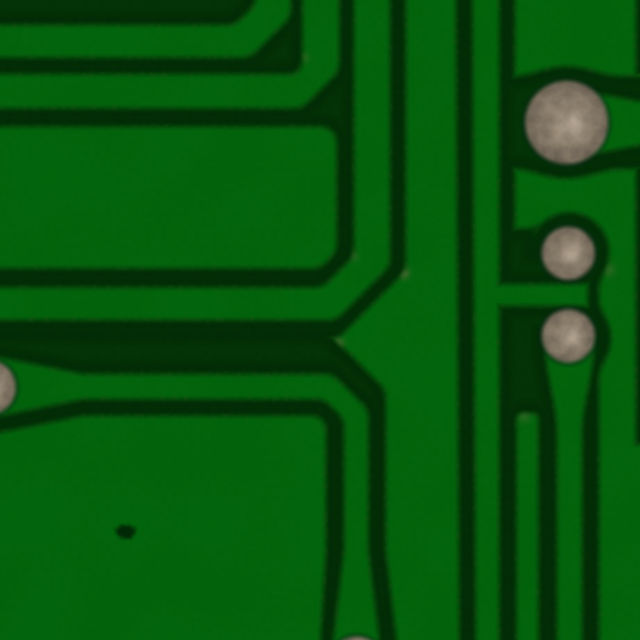
Write a WebGL 1 fragment shader that draws this texture.

```glsl
precision highp float;
// Green circuit board: chamfered copper traces, dark gaps and round solder pads.
uniform vec2 u_resolution;

const float BOARD = 768.0; // board units across the canvas, y pointing down
const vec3 COPPER = vec3(0.008, 0.388, 0.045);
const vec3 GAP = vec3(0.01, 0.178, 0.02);
const vec3 SOLDER = vec3(0.54, 0.49, 0.42);

vec2 hashGradient(vec2 cell) {
  float h = fract(sin(dot(cell, vec2(127.1, 311.7))) * 43758.5);
  return vec2(cos(h * 6.2832), sin(h * 6.2832));
}

float gradientNoise(vec2 p) {
  vec2 i = floor(p), f = fract(p);
  vec2 u = f * f * (3.0 - 2.0 * f);
  float a = dot(hashGradient(i), f);
  float b = dot(hashGradient(i + vec2(1, 0)), f - vec2(1, 0));
  float c = dot(hashGradient(i + vec2(0, 1)), f - vec2(0, 1));
  float d = dot(hashGradient(i + 1.0), f - 1.0);
  return mix(mix(a, b, u.x), mix(c, d, u.x), u.y);
}

float smoothUnion(float a, float b, float k) {
  float h = max(k - abs(a - b), 0.0) / k;
  return min(a, b) - h * h * k * 0.25;
}

// Quadrant up and left of a limit, its corner cut by a softened chamfer
float corner(vec2 p, vec2 limit, float chamfer) {
  vec2 q = p - limit;
  return -smoothUnion(-max(q.x, q.y), -(q.x + q.y + chamfer) * 0.7071, 8.0);
}

float box(vec2 p, vec2 low, vec2 high) {
  vec2 q = abs(p - 0.5 * (low + high)) - 0.5 * (high - low);
  return length(max(q, 0.0)) + min(max(q.x, q.y), 0.0);
}

float disc(vec2 p, vec2 center, float radius) {
  return length(p - center) - radius;
}

float add(float copper, float shape) { return min(copper, shape); }
float cut(float copper, float shape) { return max(copper, -shape); }

// Nested bends on the left half; negative inside copper
float bends(vec2 p) {
  vec2 m = vec2(p.x, -p.y);
  float left = 0.2 * max(100.0 - p.x, 0.0);
  float low = 0.12 * max(p.y - 660.0, 0.0);
  // Lower bend, widening toward its two pads
  float upperGap = corner(p, vec2(487, 408), 83.0);
  float lowerGap = corner(m, vec2(463.0 + low, -397), 71.0);
  float d = -min(upperGap, lowerGap);
  d = add(d, corner(m, vec2(442.0 + low, left - 449.0), 43.0));
  d = cut(d, corner(m, vec2(413.0 - low, -479.0 - left), 24.0));
  d = add(d, corner(m, vec2(391.0 - 0.5 * low, -499.0 - left), 9.0));
  // Upper bends, from the outermost inward
  d = add(d, corner(p, vec2(468, 384), 65.0));
  d = cut(d, corner(p, vec2(425, 345), 38.0));
  float plane = max(corner(p, vec2(404, 322), 20.0), corner(m, vec2(404, -152), 11.0));
  d = add(d, plane);
  d = add(d, corner(p, vec2(407, 130), 45.0));
  d = cut(d, corner(p, vec2(363, 89), 8.0));
  d = add(d, corner(p, vec2(349, 69), 49.0));
  return cut(d, corner(p, vec2(307, 30), 25.0));
}

// Vertical traces and pad clearances on the right
float rightSide(vec2 p, float d) {
  float lean = 4.0 * p.y / BOARD;
  d = cut(d, box(p, vec2(547.0 + lean, -40), vec2(567.0 + lean, 820)));
  d = cut(d, box(p, vec2(599, -40), vec2(618, 820)));
  float clearance = box(p, vec2(599, 91), vec2(820, 203));
  d = cut(d, smoothUnion(clearance, disc(p, vec2(680, 147), 66.0), 20.0));
  float well = box(p, vec2(599, 274), vec2(642, 500));
  well = min(well, box(p, vec2(599, 300), vec2(719, 820)));
  well = smoothUnion(well, disc(p, vec2(683, 303), 48.0), 10.0);
  d = cut(d, smoothUnion(well, disc(p, vec2(683, 406), 50.0), 10.0));
  d = cut(d, box(p, vec2(763, -40), vec2(820, 90)));
  d = cut(d, box(p, vec2(763, 200), vec2(820, 533)));
  // Copper inside the clearances
  d = add(d, max(abs(p.y - 148.0) - 33.0 + 0.18 * (p.x - 730.0), 700.0 - p.x));
  d = add(d, box(p, vec2(585, 341), vec2(705, 367)));
  d = add(d, box(p, vec2(628, 504), vec2(638, 820)) - 8.0);
  float neck = 15.0 + 14.0 * (1.0 - smoothstep(415.0, 520.0, p.y));
  return add(d, max(abs(p.x - 683.5) - neck, 405.0 - p.y));
}

vec3 drawPad(vec3 color, vec2 p, vec2 center, float radius) {
  vec2 q = (p - center) / radius;
  float r = length(q);
  float mottling = gradientNoise(p * 0.08) + 0.3 * gradientNoise(p * 0.2);
  vec3 metal = SOLDER * (1.06 - 0.28 * r * r + 0.15 * mottling);
  metal += 0.11 * exp(-12.0 * dot(q - vec2(0.15, 0.05), q - vec2(0.15, 0.05)));
  color = mix(color, vec3(0.03, 0.14, 0.09), 0.4 * smoothstep(8.0, 1.0, abs(r - 1.0) * radius));
  return mix(color, metal, smoothstep(4.5, -4.5, (r - 1.0) * radius));
}

float glint(vec2 p, vec2 center, float size) {
  vec2 q = (p - center) / size;
  return exp(-dot(q, q));
}

void main() {
  vec2 uv = gl_FragCoord.xy / u_resolution;
  vec2 p = vec2(uv.x, 1.0 - uv.y) * BOARD;
  float d = rightSide(p, bends(p));
  float grain = gradientNoise(p * 0.15) + 0.4 * gradientNoise(p * 0.4);
  // Copper, gaps and worn edges
  vec3 copper = COPPER * (1.0 + 0.02 * grain + 0.03 * gradientNoise(p * 0.012));
  vec3 gap = GAP * (1.0 + 0.04 * grain) * mix(0.97, 1.12, smoothstep(7.0, 22.0, d));
  vec3 color = mix(copper, gap, smoothstep(-6.0, 6.0, d));
  float wear = smoothstep(6.0, 0.0, abs(d + 1.0)) * smoothstep(-0.2, 0.6, grain);
  color = mix(color, vec3(0.16, 0.30, 0.12), 0.25 * wear);
  float shine = glint(p, vec2(485, 328), 7.0) + glint(p, vec2(406, 412), 7.0);
  shine += 0.6 * (glint(p, vec2(629, 499), 8.0) + glint(p, vec2(731, 324), 8.0));
  shine += 0.5 * (glint(p, vec2(366, 69), 6.0) + glint(p, vec2(425, 308), 6.0));
  color = mix(color, vec3(0.38, 0.42, 0.24), 0.6 * shine * smoothstep(5.0, -4.0, d));
  // Pinhole and solder pads
  float hole = length((p - vec2(151, 638)) * vec2(0.85, 1.1)) + 2.0 * grain;
  color = mix(color, GAP * 0.75, 0.9 * smoothstep(14.0, 5.0, hole));
  color = drawPad(color, p, vec2(680, 147), 50.0);
  color = drawPad(color, p, vec2(682, 304), 32.0);
  color = drawPad(color, p, vec2(682, 403), 32.0);
  color = drawPad(color, p, vec2(-14, 465), 33.0);
  color = drawPad(color, p, vec2(428, 797), 33.0);
  gl_FragColor = vec4(color, 1.0);
}
```
